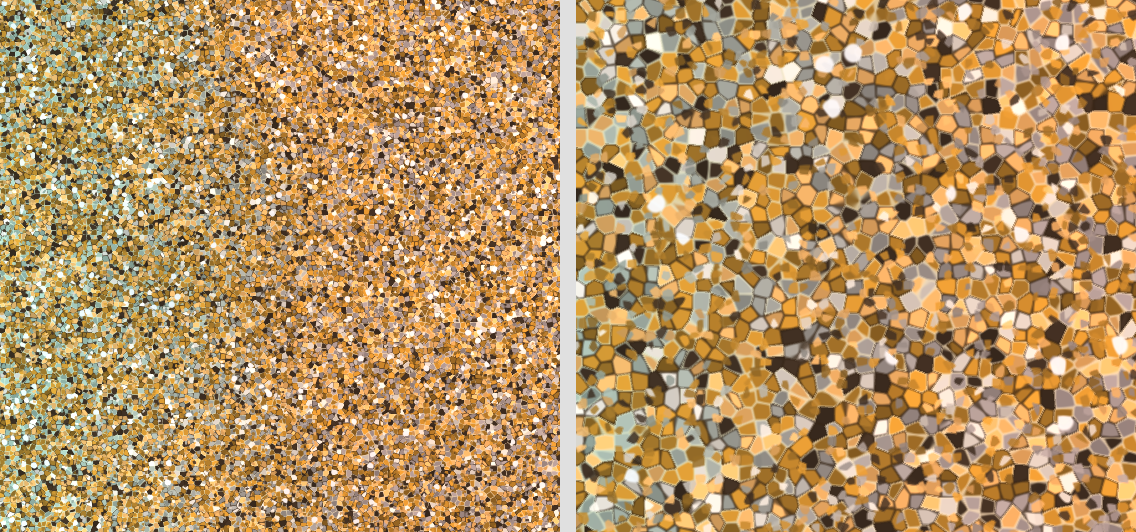
Left: the whole. Right: its middle third, enlarged.
Write a WebGL 1 fragment shader that draws this texture.

```glsl
precision highp float;
// Gold glitter: packed amber, grey and dark flakes with fine shards and white sparkles.
uniform vec2 u_resolution;

// Sizes, in cells per canvas height
const float FLAKE_SCALE = 104.0;
const float SHARD_SCALE = 165.0;
const float SPARKLE_SCALE = 74.0;

// Amounts
const float SHARD_SHARE = 0.30;
const float SPARKLE_SHARE = 0.035;
const float RIM_SHARE = 0.52;
const float TONE_SPREAD = 0.34;
const float SOFTNESS = 0.0011;

// Flake colours
const vec3 PEACH = vec3(0.96, 0.71, 0.41);
const vec3 AMBER = vec3(0.82, 0.57, 0.19);
const vec3 OCHRE = vec3(0.59, 0.42, 0.15);
const vec3 SILVER = vec3(0.64, 0.58, 0.56);
const vec3 UMBER = vec3(0.24, 0.18, 0.13);
const vec3 PEARL = vec3(0.93, 0.88, 0.82);
const vec3 MINT = vec3(0.64, 0.78, 0.68);
const vec3 GAP = vec3(0.20, 0.14, 0.08);
const vec3 RIM = vec3(0.96, 0.89, 0.74);
const vec3 WHITE = vec3(1.0, 0.99, 0.98);

// Light tint at the left and right sides
const vec3 COOL_LIGHT = vec3(0.94, 1.03, 1.08);
const vec3 WARM_LIGHT = vec3(1.05, 0.99, 0.98);

vec3 hash3(vec2 p) {
  vec3 q = fract(vec3(p.xyx) * vec3(0.1031, 0.1030, 0.0973));
  q += dot(q, q.yxz + 33.33);
  return fract((q.xxy + q.yzz) * q.zyx);
}

// Cellular noise: xy = id of the nearest cell, z = distance to it, w = margin to the next
vec4 cellular(vec2 p) {
  vec2 base = floor(p);
  vec2 id = base;
  float nearest = 8.0;
  float second = 8.0;
  for (int j = -1; j <= 1; j++) {
    for (int i = -1; i <= 1; i++) {
      vec2 cell = base + vec2(float(i), float(j));
      float d = length(cell + 0.08 + 0.84 * hash3(cell).xy - p);
      if (d < nearest) {
        second = nearest;
        nearest = d;
        id = cell;
      } else {
        second = min(second, d);
      }
    }
  }
  return vec4(id, nearest, second - nearest);
}

// Slow drift of light across the sheet, about -1 to 1
float drift(vec2 p) {
  return 0.5 * sin(5.1 * p.x + 3.2 * p.y + 1.0)
       + 0.3 * sin(9.7 * p.y - 6.3 * p.x + 2.4)
       + 0.2 * sin(17.0 * p.x + 13.0 * p.y);
}

// Picks a flake colour by share, then varies its tone
vec3 flakeColor(vec3 h, float cool) {
  vec3 color = PEARL;
  if (h.x < 0.21) color = PEACH;
  else if (h.x < 0.43) color = AMBER;
  else if (h.x < 0.60) color = OCHRE;
  else if (h.x < 0.80) color = mix(SILVER, MINT, 0.75 * cool);
  else if (h.x < 0.91) color = UMBER;
  return color * (1.0 + TONE_SPREAD * (h.y - 0.5));
}

vec3 glitter(vec2 p, float cool) {
  // Flakes, each with a bright rim or a dark gap
  vec4 flake = cellular(p * FLAKE_SCALE + 11.0);
  vec3 h = hash3(flake.xy + 71.0);
  vec3 color = flakeColor(h, cool);
  float edge = 1.0 - smoothstep(0.04, 0.22, flake.w);
  vec3 rim = mix(RIM, MINT * 1.25, 0.5 * cool);
  color = mix(color, h.z < RIM_SHARE ? rim : GAP, 0.72 * edge);

  // Fine shards scattered over the flakes
  vec4 shard = cellular(p * SHARD_SCALE + 37.0);
  vec3 s = hash3(shard.xy + 143.0);
  float cover = step(s.z, SHARD_SHARE) * smoothstep(0.02, 0.20, shard.w);
  color = mix(color, flakeColor(s, cool), 0.85 * cover);

  // Flakes that face the light, in loose clusters
  vec4 spark = cellular(p * SPARKLE_SCALE + 5.0);
  float lit = step(hash3(spark.xy + 219.0).x, SPARKLE_SHARE * (1.0 + 0.6 * drift(p * 2.3)));
  lit *= smoothstep(0.06, 0.22, spark.w) * (1.0 - smoothstep(0.36, 0.52, spark.z));
  return mix(color, WHITE, 0.95 * lit);
}

void main() {
  vec2 p = gl_FragCoord.xy / u_resolution.y;
  float side = gl_FragCoord.x / u_resolution.x;
  float light = drift(p);
  float cool = 1.0 - smoothstep(0.05, 0.62, side + 0.10 * light);

  // Four samples smooth the flake edges
  vec3 color = vec3(0.0);
  for (int k = 0; k < 4; k++) {
    float angle = 1.5708 * float(k) + 0.46;
    color += 0.25 * glitter(p + 0.5 * SOFTNESS * vec2(cos(angle), sin(angle)), cool);
  }

  color *= mix(WARM_LIGHT, COOL_LIGHT, cool) * (1.02 + 0.05 * light);
  gl_FragColor = vec4(clamp(color, 0.0, 1.0), 1.0);
}
```
